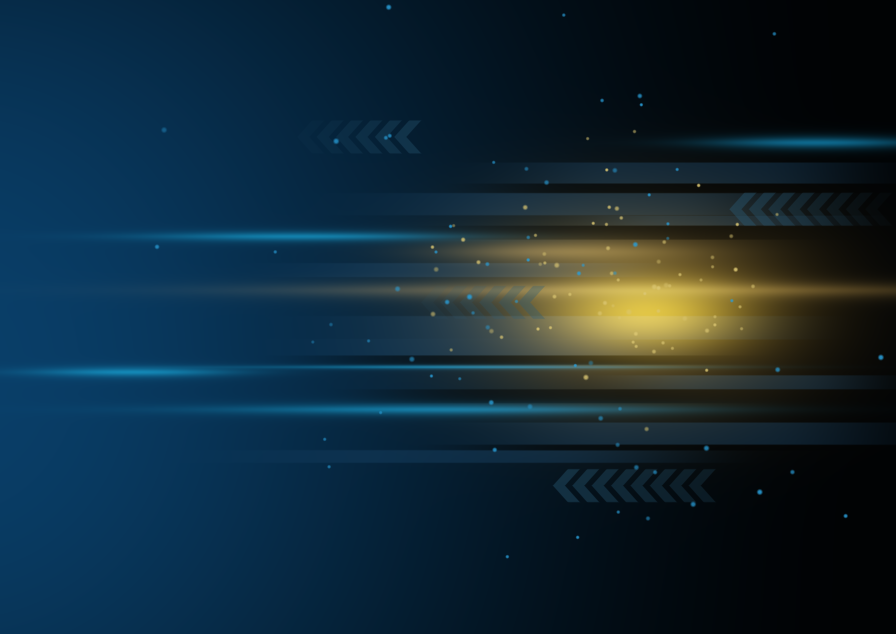
This background is drawn by a Shadertoy shader. Its source:

```glsl
// Dark blue speed-light backdrop: flat translucent bands, glowing streaks and
// chevron rows around a golden flare, with scattered sparks on top.
// Layers are built from gaussians, box masks and hashed point loops.

const vec3 BLUE = vec3(0.035, 0.245, 0.41);
const vec3 NIGHT = vec3(0.002, 0.010, 0.016);
const vec3 BAND_BLUE = vec3(0.09, 0.26, 0.40);
const vec3 CYAN = vec3(0.05, 0.44, 0.60);
const vec3 GOLD = vec3(0.46, 0.36, 0.17);
const vec3 HALO = vec3(0.46, 0.34, 0.11);
const vec3 CORE = vec3(0.78, 0.64, 0.12);
const vec3 CHEVRON_BLUE = vec3(0.16, 0.36, 0.47);
const vec3 SPARK_CYAN = vec3(0.16, 0.62, 0.85);
const vec3 SPARK_GOLD = vec3(0.86, 0.78, 0.45);

const vec2 FLARE = vec2(0.722, 0.505);
const float CHEVRON_PITCH = 0.0306;
const float CHEVRON_HALF = 0.026;
const int SPARKS = 135;

// Bands and shadows: centre x, centre y, half width, half height
const vec4 BANDS[9] = vec4[9](
    vec4(0.77, 0.727, 0.28, 0.0166), vec4(0.66, 0.678, 0.33, 0.0175),
    vec4(0.80, 0.652, 0.20, 0.0080), vec4(0.51, 0.574, 0.26, 0.0110),
    vec4(0.62, 0.483, 0.34, 0.0185), vec4(0.55, 0.452, 0.28, 0.0130),
    vec4(0.84, 0.397, 0.20, 0.0110), vec4(0.77, 0.316, 0.32, 0.0175),
    vec4(0.52, 0.280, 0.34, 0.0100));
const vec4 SHADOWS[5] = vec4[5](
    vec4(0.72, 0.703, 0.24, 0.0074), vec4(0.70, 0.633, 0.27, 0.0110),
    vec4(0.58, 0.432, 0.30, 0.0074), vec4(0.62, 0.375, 0.27, 0.0110),
    vec4(0.72, 0.294, 0.27, 0.0046));
// Streaks: centre x, centre y, length, thickness; the last two are golden
const vec4 STREAKS[7] = vec4[7](
    vec4(0.34, 0.627, 0.17, 0.007), vec4(0.91, 0.775, 0.12, 0.009),
    vec4(0.15, 0.413, 0.11, 0.007), vec4(0.50, 0.354, 0.25, 0.008),
    vec4(0.52, 0.421, 0.22, 0.003), vec4(0.70, 0.542, 0.36, 0.012),
    vec4(0.63, 0.603, 0.13, 0.017));
// Chevron rows: left x, centre y, count, fade (positive fades to the right)
const vec4 ROWS[4] = vec4[4](
    vec4(0.306, 0.784, 7.0, -1.0), vec4(0.810, 0.670, 8.0, 1.0),
    vec4(0.466, 0.523, 6.0, -0.8), vec4(0.613, 0.234, 8.0, 0.5));

vec2 hash2(float n) {
    vec3 h = fract(vec3(n) * vec3(0.1031, 0.1030, 0.0973));
    h += dot(h, h.yzx + 33.33);
    return fract((h.xx + h.yz) * h.zy);
}

vec3 screenBlend(vec3 base, vec3 light) {
    return 1.0 - (1.0 - base) * (1.0 - clamp(light, 0.0, 1.0));
}

float gauss(vec2 d, vec2 size) {
    d /= size;
    return exp(-dot(d, d));
}

// Crisp above and below, fading toward both ends
float bandMask(vec2 uv, vec4 b, float px) {
    vec2 d = abs(uv - b.xy);
    float ends = 1.0 - smoothstep(0.25, 1.0, d.x / b.z);
    return ends * (1.0 - smoothstep(-px, px, d.y - b.w));
}

// Left-pointing arrows repeated along x
float chevronRow(vec2 uv, vec4 row, float aspect, float px) {
    vec2 d = (uv - row.xy) * vec2(aspect, 1.0);
    float along = d.x - 0.9 * abs(d.y);
    float cell = floor(along / CHEVRON_PITCH);
    float inRow = step(0.0, cell) * step(cell, row.z - 1.0);
    float local = abs(mod(along, CHEVRON_PITCH) - 0.5 * CHEVRON_PITCH);
    float stripe = 1.0 - smoothstep(-px, px, local - 0.31 * CHEVRON_PITCH);
    float rim = 1.0 - smoothstep(-px, px, abs(d.y) - CHEVRON_HALF);
    float t = cell / row.z;
    float fade = 1.0 - abs(row.w) * (row.w > 0.0 ? t : 1.0 - t);
    return inRow * stripe * rim * fade;
}

void mainImage(out vec4 fragColor, in vec2 fragCoord) {
    vec2 uv = fragCoord / iResolution.xy;
    float aspect = iResolution.x / iResolution.y;
    float px = 1.0 / iResolution.y;

    // Blue to black backdrop
    float rise = uv.y - 0.42;
    float lit = smoothstep(0.97, -0.05, uv.x) * (1.0 - 0.95 * rise * rise);
    vec3 col = mix(NIGHT, BLUE, lit);

    // Flat bands and the dark gaps between them
    for (int i = 0; i < 9; i++)
        col = mix(col, BAND_BLUE, 0.42 * bandMask(uv, BANDS[i], px));
    float shade = 0.0;
    for (int i = 0; i < 5; i++)
        shade = max(shade, bandMask(uv, SHADOWS[i], px));
    col *= 1.0 - 0.45 * shade;

    // Golden flare, dimmed where the gaps cross its halo
    vec2 d = uv - FLARE;
    float halo = gauss(d - vec2(-0.015, 0.01), vec2(0.18, 0.145));
    col = screenBlend(col, HALO * halo * (1.0 - 0.45 * shade));
    col = screenBlend(col, CORE * gauss(d, vec2(0.10, 0.055)));

    // Horizontal light streaks
    for (int i = 0; i < 7; i++) {
        vec4 s = STREAKS[i];
        vec2 r = abs(uv - s.xy) / s.zw;
        float glow = exp(-r.x * r.x - r.y * r.y / (0.6 + 0.5 * r.y));
        col = screenBlend(col, (i < 5 ? CYAN : GOLD) * glow * 0.9);
    }

    for (int i = 0; i < 4; i++)
        col = mix(col, CHEVRON_BLUE, 0.40 * chevronRow(uv, ROWS[i], aspect, px));

    // Sparks: golden ones gather at the flare, cyan ones drift wider
    for (int i = 0; i < SPARKS; i++) {
        float n = float(i) * 7.0 + 3.0;
        vec2 scatter = hash2(n) + hash2(n + 1.3) + hash2(n + 2.7) - 1.5;
        vec2 look = hash2(n + 4.1);
        bool golden = i % 2 == 0;
        vec2 at = golden ? vec2(0.70, 0.54) + scatter * vec2(0.20, 0.21)
                         : vec2(0.61, 0.54) + scatter * vec2(0.38, 0.44);
        float size = mix(0.0022, 0.0046, look.x * look.x);
        float dist = length((uv - at) * vec2(aspect, 1.0));
        float dotMask = 1.0 - smoothstep(0.3 * size, size + px, dist);
        col = mix(col, golden ? SPARK_GOLD : SPARK_CYAN, dotMask * mix(0.4, 0.9, look.y));
    }

    fragColor = vec4(col, 1.0);
}
```
